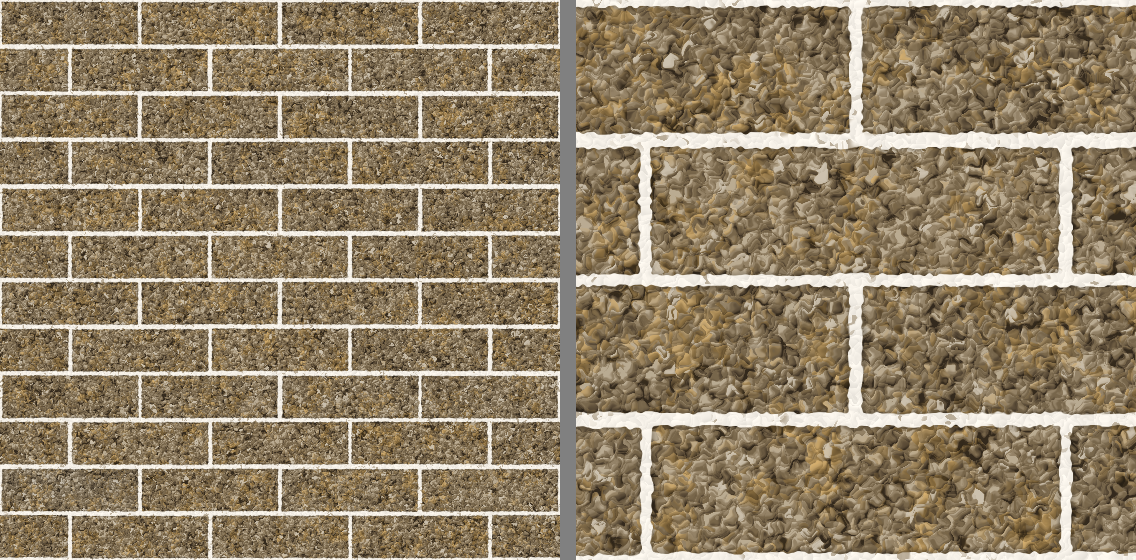
Left, the full canvas; right, a detail of the centre.
Reproduce this texture procedurally as a Shadertoy shader.

```glsl
// Running-bond wall of rough, gravelly brown bricks with pale mortar: 4 bricks
// across, 12 courses down. Two layers of lit, angular Voronoi grains make the
// stone; every lattice wraps at a whole period, so the wall tiles.

// Three random values for a lattice cell that repeats every 'period' cells
vec3 hashCell(vec2 cell, vec2 period, float seed) {
    uvec3 v = uvec3(vec3(mod(cell, period), seed) + 0.5) * 1664525u + 101390u;
    for (int i = 0; i < 2; i++) {
        v.x += v.y * v.z;
        v.y += v.z * v.x;
        v.z += v.x * v.y;
        v ^= v >> 16u;
    }
    return vec3(v & 0xffffu) / 65535.0;
}

// Wrapping value noise, 'n' cells across the canvas
float noise(vec2 uv, float n, float seed) {
    vec2 p = uv * n, c = floor(p), f = p - c;
    f *= f * (3.0 - 2.0 * f);
    vec2 e = vec2(0, 1), period = vec2(n);
    return mix(mix(hashCell(c, period, seed).x, hashCell(c + e.yx, period, seed).x, f.x),
               mix(hashCell(c + e, period, seed).x, hashCell(c + e.yy, period, seed).x, f.x), f.y);
}

// Angular grains: x = tone, y = kind, z = lit slope, w = distance from centre
vec4 grains(vec2 uv, float n, float seed) {
    vec2 p = uv * n, c = floor(p);
    vec4 sum = vec4(0);
    float total = 0.0;
    for (int j = -1; j <= 1; j++)
    for (int i = -1; i <= 1; i++) {
        vec2 cell = c + vec2(i, j);
        vec3 h = hashCell(cell, vec2(n), seed);
        vec2 away = p - cell - hashCell(cell, vec2(n), seed + 7.0).xy;
        float weight = exp(-26.0 * dot(away, away)) + 1e-6;
        sum += weight * vec4(h.xy, dot(away, vec2(-0.6, 0.8)), length(away));
        total += weight;
    }
    return sum / total;
}

void mainImage(out vec4 fragColor, in vec2 fragCoord) {
    vec2 uv = fragCoord / iResolution.xy;
    float pixel = 1.0 / min(iResolution.x, iResolution.y);

    // Brick layout: alternate courses shift by half a brick
    vec2 grid = uv * vec2(4, 12);
    grid.x += 0.5 * (1.0 - mod(floor(grid.y), 2.0));
    vec2 id = floor(grid);
    vec3 brick = hashCell(id, vec2(4, 12), 3.0);
    vec3 place = hashCell(id, vec2(4, 12), 4.0);

    // Rounded box distance, slightly misplaced, with a finely crumbled rim
    vec2 local = (grid - id - 0.5) / vec2(4, 12) + (place.xy - 0.5) * 0.0016;
    vec2 q = abs(local) - vec2(0.125, 0.041667) + vec2(0.0036, 0.0040) + 0.0015;
    float edge = length(max(q, 0.0)) + min(max(q.x, q.y), 0.0) - 0.0015;
    edge += (noise(uv, 320.0, 11.0) - 0.5) * 0.0022 + (noise(uv, 60.0, 12.0) - 0.5) * 0.0007;

    // Gravel relief: shadowed hollows open beside some of the grains only
    vec2 warped = uv + (vec2(noise(uv, 220.0, 13.0), noise(uv, 220.0, 14.0)) - 0.5) * 0.006;
    vec4 coarse = grains(warped, 140.0, 20.0);
    vec4 fine = grains(warped, 270.0, 40.0);
    float hollow = smoothstep(0.35, 0.7, coarse.w) * smoothstep(0.45, 0.8, noise(uv, 110.0, 19.0));
    float shade = 0.55 + 0.36 * (coarse.x - 0.5) + 0.44 * (fine.x - 0.5)
                + 0.30 * coarse.z + 0.34 * fine.z - 0.40 * hollow
                + 0.05 * (noise(uv, 20.0, 15.0) - 0.5) + 0.05 * (brick.x - 0.5);

    // Stone colours from crevice to lit facet
    vec3 stone = mix(vec3(0.20, 0.16, 0.11), vec3(0.35, 0.29, 0.21), smoothstep(0.0, 0.22, shade));
    stone = mix(stone, vec3(0.47, 0.40, 0.29), smoothstep(0.20, 0.42, shade));
    stone = mix(stone, vec3(0.58, 0.51, 0.40), smoothstep(0.46, 0.64, shade));
    stone = mix(stone, vec3(0.73, 0.67, 0.57), smoothstep(0.68, 0.86, shade));

    // Faint ochre stains and small pale chips
    float ochre = smoothstep(0.45, 0.85, noise(uv, 48.0, 16.0) * 0.5 + fine.y * 0.5);
    stone = mix(stone, vec3(0.68, 0.52, 0.25) * (0.45 + 0.8 * shade), 0.6 * ochre);
    float chip = smoothstep(0.89, 0.95, coarse.y) * smoothstep(0.40, 0.65, shade);
    stone = mix(stone, vec3(0.82, 0.78, 0.71), 0.8 * chip);

    // Brick tint: a few turn slate grey, some in part only
    float grey = smoothstep(0.91, 0.97, brick.y) * smoothstep(0.1, 0.6, noise(uv, 12.0, 17.0));
    float luma = dot(stone, vec3(0.3, 0.6, 0.1));
    stone = mix(stone, luma * vec3(0.93, 0.95, 0.98), 0.06 * brick.z + 0.6 * grey);
    stone *= mix(0.82, 1.0, smoothstep(0.0, 0.003, -edge));

    // Mortar with sandy grain and scattered grit
    vec3 mortar = vec3(0.98, 0.96, 0.925) * (0.98 + 0.06 * (fine.x - 0.5) + 0.06 * fine.z);
    float grit = smoothstep(0.84, 0.94, fine.y) * smoothstep(0.35, 0.65, noise(uv, 110.0, 18.0));
    mortar = mix(mortar, vec3(0.58, 0.51, 0.40), 0.6 * grit);

    float joint = smoothstep(-0.7 * pixel, 0.7 * pixel, edge);
    fragColor = vec4(clamp(mix(stone, mortar, joint), 0.0, 1.0), 1.0);
}
```
